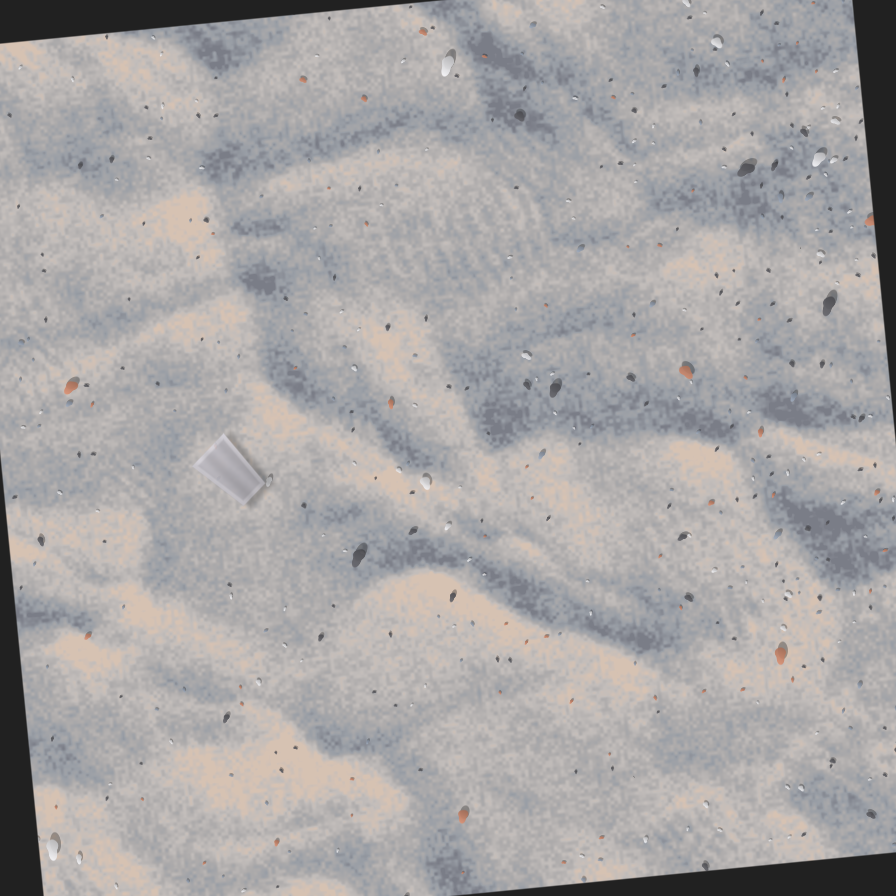
This texture is drawn by a Shadertoy shader. Its source:

```glsl
// Trampled beach sand under low light, tilted inside a dark frame.
// Smooth cellular bowls form a height field; its slope toward the light picks
// a tone, then grains, scattered pebbles and a discarded cup are laid on top.

const vec3 FRAME   = vec3(0.13);
const vec3 DEEP    = vec3(0.48, 0.49, 0.53);
const vec3 SHADOW  = vec3(0.60, 0.62, 0.65);
const vec3 SAND    = vec3(0.68, 0.67, 0.67);
const vec3 PALE    = vec3(0.76, 0.74, 0.73);
const vec3 SUNLIT  = vec3(0.84, 0.76, 0.70);
const vec3 PLASTIC = vec3(0.73, 0.72, 0.75);
const vec2 LIGHT   = vec2(-0.55, -0.83);

vec2 hash2(vec2 p) {
    vec3 q = fract(p.xyx * vec3(0.1031, 0.1030, 0.0973));
    q += dot(q, q.yzx + 33.33);
    return fract((q.xx + q.yz) * q.zy);
}

float valueNoise(vec2 p) {
    vec2 i = floor(p), f = fract(p);
    f = f * f * (3.0 - 2.0 * f);
    float lower = mix(hash2(i).x, hash2(i + vec2(1.0, 0.0)).x, f.x);
    float upper = mix(hash2(i + vec2(0.0, 1.0)).x, hash2(i + vec2(1.0, 1.0)).x, f.x);
    return mix(lower, upper, f.y);
}

// Smooth minimum of squared distances: round hollows between crests
float bowls(vec2 p, float sharpness) {
    vec2 cell = floor(p), f = fract(p);
    float sum = 0.0;
    for (int y = -1; y <= 1; y++)
    for (int x = -1; x <= 1; x++) {
        vec2 o = vec2(float(x), float(y));
        vec2 d = o + 0.1 + 0.8 * hash2(cell + o) - f;
        sum += exp(-sharpness * dot(d, d));
    }
    return -log(sum) / sharpness;
}

vec2 warp(vec2 p, float amount) {
    return p + amount * vec2(sin(p.y * 11.0 + 2.0 * sin(p.x * 7.0)),
                             sin(p.x * 13.0 + 2.0 * sin(p.y * 9.0 + 1.0)));
}

float sandHeight(vec2 p, float rubble) {
    vec2 q = warp(p, 0.025) * vec2(1.0, 1.15);
    float h = bowls(q * 5.2 + 17.0, 14.0) / 5.2;
    h += 0.45 * bowls(warp(q, 0.01) * 11.0 + 41.0, 9.0) / 11.0;
    h += 0.004 * valueNoise(p * 38.0);
    return h + rubble * 0.006 * valueNoise(p * 75.0);
}

// Slope toward the light, by finite differences
float slopeLight(vec2 p, float rubble) {
    float e = 0.003;
    return (sandHeight(p - LIGHT * e, rubble) - sandHeight(p + LIGHT * e, rubble)) / (2.0 * e);
}

vec3 sandColor(float tone) {
    vec3 c = mix(DEEP, SHADOW, clamp(tone, 0.0, 1.0));
    c = mix(c, SAND, clamp(tone - 1.0, 0.0, 1.0));
    c = mix(c, PALE, clamp(tone - 2.0, 0.0, 1.0));
    return mix(c, SUNLIT, clamp(tone - 3.0, 0.0, 1.0));
}

vec3 stoneColor(float pick) {
    if (pick < 0.38) return vec3(0.34, 0.34, 0.36);
    if (pick < 0.62) return vec3(0.54, 0.58, 0.64);
    if (pick < 0.90) return vec3(0.84, 0.84, 0.85);
    return vec3(0.74, 0.49, 0.39);
}

// One layer of stones, at most one per grid cell, each with a small shadow
vec3 addStones(vec3 ground, vec2 p, float grid, float density, float radius, float px) {
    vec2 g = p * grid, cell = floor(g);
    vec2 pick = hash2(cell + grid), form = hash2(cell + grid + 71.0);
    float present = step(pick.x, density);
    vec2 d = fract(g) - 0.3 - 0.4 * hash2(cell + grid + 133.0);
    float angle = 6.2832 * form.x, c = cos(angle), s = sin(angle);
    mat2 turn = mat2(c, -s, s, c);
    vec2 stretch = vec2(1.0, 1.3 + 0.7 * form.y);
    float r = radius * (0.6 + 0.6 * form.y), soft = px * grid;
    vec2 q = turn * d;
    float bump = 0.15 * r * sin(3.0 * atan(q.y, q.x + 1e-5) + angle);
    float stoneEdge = length(q * stretch) - r + bump;
    float shadowEdge = length(turn * (d + LIGHT * r * 0.6) * stretch) - r;
    ground *= 1.0 - 0.28 * present * (1.0 - smoothstep(-soft, soft, shadowEdge));
    vec3 stone = stoneColor(pick.y) * (1.0 + 0.15 * dot(d, LIGHT) / r);
    return mix(ground, stone, 0.9 * present * (1.0 - smoothstep(-soft, soft, stoneEdge)));
}

// Tapered cup lying on its side; x runs from the wide rim to the base
float cupDistance(vec2 q) {
    float halfWidth = mix(0.0255, 0.0175, clamp(q.x / 0.072 + 0.5, 0.0, 1.0));
    return max(abs(q.x) - 0.036, abs(q.y) - halfWidth);
}

vec3 addCup(vec3 ground, vec2 p, float px) {
    vec2 q = vec2(dot(p, vec2(0.72, -0.69)), dot(p, vec2(0.69, 0.72)));
    float d = cupDistance(q), shadowEdge = cupDistance(q - vec2(0.006, 0.005));
    ground *= 1.0 - 0.22 * (1.0 - smoothstep(-0.004, 0.006, shadowEdge));
    float rim = 1.0 - smoothstep(0.001, 0.004, abs(d + 0.002));
    vec3 cup = PLASTIC * (0.95 + 0.04 * sin(q.y * 320.0) - 1.8 * q.x) + 0.08 * rim;
    return mix(ground, cup, 0.85 * (1.0 - smoothstep(-px, px, d)));
}

void mainImage(out vec4 fragColor, in vec2 fragCoord) {
    vec2 p = (fragCoord - 0.5 * iResolution.xy) / iResolution.y;
    float px = 1.0 / iResolution.y, c = cos(0.098), s = sin(0.098);
    vec2 g = vec2(c * p.x + s * p.y, c * p.y - s * p.x);
    float rubble = smoothstep(0.1, 0.5, g.x + 0.25 * (valueNoise(g * 6.0) - 0.5));
    // Relief, faint tread marks and grain; warmer toward the lower left
    float tone = 2.15 + 1.35 * slopeLight(g, rubble) - 0.5 * g.x - 0.7 * g.y;
    float tread = smoothstep(0.68, 0.85, valueNoise(g * 9.0 + 5.0));
    tone += 0.35 * tread * sin(dot(g, vec2(290.0, 170.0)) + 3.0 * sin(g.y * 40.0));
    tone += 1.3 * (valueNoise(g * 250.0) - 0.5) + 0.7 * (valueNoise(g * 120.0) - 0.5);
    vec3 color = sandColor(tone);
    // Specks, pebbles and stones, then the cup and the frame
    color = addStones(color, g, 52.0, 0.10 + 0.22 * rubble, 0.13, px);
    color = addStones(color, g + 3.7, 27.0, 0.07 + 0.15 * rubble, 0.13, px);
    color = addStones(color, g + 8.3, 13.0, 0.08 + 0.12 * rubble, 0.13, px);
    color = addCup(color, p - vec2(-0.242, -0.027), px);
    float edge = max(abs(g.x), abs(g.y)) - 0.498;
    fragColor = vec4(mix(color, FRAME, smoothstep(-px, px, edge)), 1.0);
}
```
